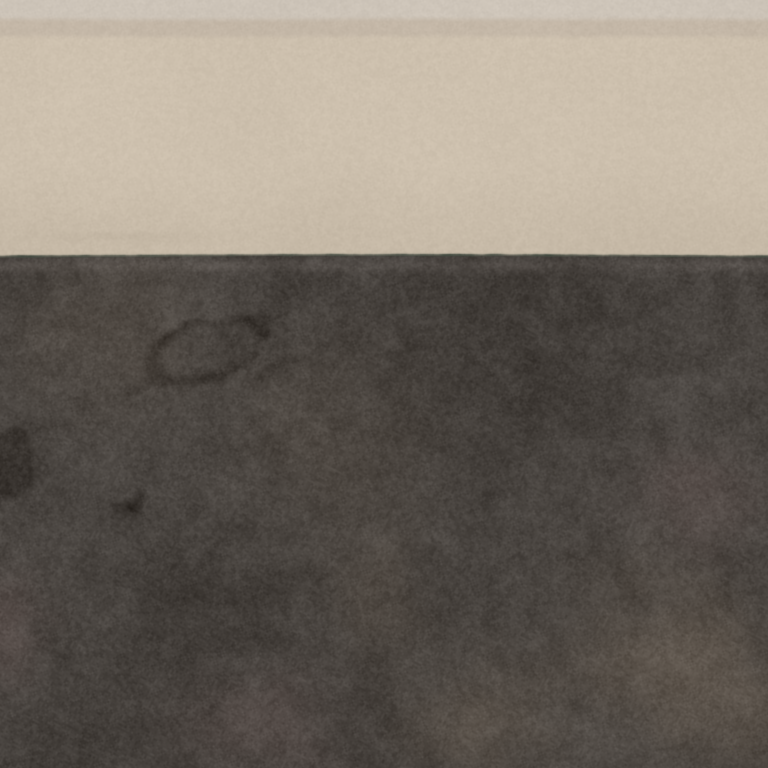
This texture is drawn by a WebGL 2 fragment shader. Its source:

```glsl
#version 300 es
precision highp float;
// Pale paper strip above a dark, stained board, divided by a thin greenish edge.
// Smooth steps lay out the bands, gaussian spots place the stains and patches,
// and layered value noise supplies mottling and grain.
uniform vec2 u_resolution;
out vec4 fragColor;

const float EDGE_Y = 0.667;
const float STRIP_LOW = 0.952;
const float STRIP_HIGH = 0.975;
const vec3 CREAM = vec3(0.804, 0.754, 0.682);
const vec3 STRIP = vec3(0.768, 0.718, 0.655);
const vec3 TOP_PAPER = vec3(0.803, 0.768, 0.722);
const vec3 BOARD = vec3(0.283, 0.264, 0.247);
const vec3 EDGE_GREEN = vec3(0.235, 0.275, 0.235);
const vec3 WARM = vec3(0.072, 0.058, 0.042);
const vec3 ROSE = vec3(0.052, 0.034, 0.036);
const float PAPER_GRAIN = 0.034;
const float BOARD_GRAIN = 0.075;

float hash(vec2 p) {
  vec3 q = fract(p.xyx * vec3(0.1031, 0.1030, 0.0973));
  q += dot(q, q.yzx + 33.33);
  return fract((q.x + q.y) * q.z);
}

float noise(vec2 p) {
  vec2 i = floor(p), f = fract(p);
  f = f * f * (3.0 - 2.0 * f);
  return mix(mix(hash(i), hash(i + vec2(1, 0)), f.x),
             mix(hash(i + vec2(0, 1)), hash(i + vec2(1, 1)), f.x), f.y);
}

// Fractal noise centred on zero
float fbm(vec2 p) {
  float sum = 0.0, amp = 0.5;
  for (int i = 0; i < 5; i++) {
    sum += amp * (noise(p) - 0.5);
    p = mat2(0.8, 0.6, -0.6, 0.8) * p * 2.03 + 17.3;
    amp *= 0.55;
  }
  return sum;
}

vec2 rotate(vec2 p, float a) {
  return mat2(cos(a), -sin(a), sin(a), cos(a)) * p;
}

// Soft elliptical spot
float spot(vec2 p, vec2 center, vec2 radius) {
  vec2 d = (p - center) / radius;
  return exp(-dot(d, d));
}

// Soft stroke between two points
float stroke(vec2 p, vec2 a, vec2 b, float width) {
  vec2 ab = b - a;
  float t = clamp(dot(p - a, ab) / dot(ab, ab), 0.0, 1.0);
  float d = length(p - a - ab * t) / width;
  return exp(-d * d);
}

vec3 paper(vec2 p, float grain) {
  float y = p.y + 0.003 * fbm(vec2(p.x * 6.0, 3.0));
  vec3 c = CREAM - 0.026 * smoothstep(0.80, EDGE_Y, y);
  c = mix(c, STRIP, smoothstep(STRIP_LOW - 0.004, STRIP_LOW + 0.005, y));
  c = mix(c, TOP_PAPER, smoothstep(STRIP_HIGH - 0.005, STRIP_HIGH + 0.005, y));
  c -= 0.018 * spot(p, vec2(0.17, 0.692), vec2(0.12, 0.007));
  return c + 0.020 * fbm(p * 7.0) + PAPER_GRAIN * grain;
}

// Dark marks: broken oval ring, its tails, side blob and small crescent
float stains(vec2 p) {
  vec2 w = p + 0.020 * vec2(fbm(p * 24.0), fbm(p * 24.0 + 40.0));
  vec2 q = rotate(w - vec2(0.273, 0.544), 0.33);
  float ring = (length(q / vec2(0.077, 0.035)) - 1.0) * 0.035;
  float broken = clamp(0.9 + 1.6 * fbm(p * 28.0) - 4.0 * q.x, 0.2, 1.4);
  float m = 0.062 * exp(-pow(ring / 0.006, 2.0)) * broken;
  m += 0.012 * smoothstep(0.006, -0.006, ring);
  m += 0.040 * stroke(w, vec2(0.170, 0.487), vec2(0.195, 0.505), 0.007);
  m += 0.040 * stroke(w, vec2(0.325, 0.585), vec2(0.347, 0.562), 0.007);
  m += 0.028 * stroke(w, vec2(0.345, 0.512), vec2(0.385, 0.542), 0.008);
  float blob = length((w - vec2(0.014, 0.397)) / vec2(0.035, 0.046));
  m += 0.060 * smoothstep(1.15, 0.85, blob);
  m += 0.065 * stroke(p, vec2(0.153, 0.338), vec2(0.174, 0.338), 0.009);
  m += 0.060 * stroke(p, vec2(0.174, 0.340), vec2(0.184, 0.356), 0.008);
  return m;
}

vec3 board(vec2 p, float grain) {
  vec2 w = p + 0.10 * vec2(fbm(p * 11.0), fbm(p * 11.0 + 31.0));
  vec3 c = BOARD + 0.050 * fbm(p * 8.0) + 0.075 * fbm(p * 36.0);
  // Faded patches
  c += WARM * (spot(w, vec2(0.87, 0.14), vec2(0.13, 0.10))
     + 0.8 * spot(w, vec2(0.63, 0.07), vec2(0.09, 0.07))
     + 0.6 * spot(w, vec2(0.98, 0.05), vec2(0.08, 0.09))
     + 0.5 * spot(w, vec2(0.49, 0.22), vec2(0.06, 0.08))
     + 0.45 * spot(w, vec2(0.13, 0.57), vec2(0.13, 0.11))
     + 0.4 * spot(w, vec2(0.42, 0.43), vec2(0.12, 0.14)));
  c += ROSE * (0.9 * spot(w, vec2(0.89, 0.35), vec2(0.08, 0.07))
     + spot(w, vec2(0.015, 0.19), vec2(0.045, 0.07))
     + 0.8 * spot(w, vec2(0.33, 0.05), vec2(0.10, 0.07)));
  // Shaded patches
  c -= 0.030 * spot(w, vec2(0.62, 0.54), vec2(0.15, 0.13));
  c -= 0.022 * spot(w, vec2(0.29, 0.22), vec2(0.14, 0.10));
  c -= 0.022 * spot(w, vec2(0.10, 0.06), vec2(0.10, 0.08));
  // Worn rim under the edge
  float rim = exp(-pow((p.y - EDGE_Y + 0.013) / 0.008, 2.0));
  c += rim * vec3(1.0, 0.95, 0.95) * (0.050 + 0.09 * fbm(p * vec2(25.0, 60.0)));
  return c - stains(p) + BOARD_GRAIN * grain;
}

void main() {
  vec2 p = gl_FragCoord.xy / u_resolution;
  float coarse = noise(rotate(p, 0.5) * 190.0) - 0.5;
  float fine = noise(rotate(p, 1.1) * 370.0 + 9.0) - 0.5;
  float grain = 0.5 * coarse + 0.65 * fine;
  float edge = EDGE_Y + 0.002 * sin(3.14159 * p.x) - 0.001 + 0.001 * fbm(p.xx * 40.0);
  float aa = max(0.0022, 0.8 / u_resolution.y);
  vec3 c = mix(board(p, grain), paper(p, grain), smoothstep(-aa, aa, p.y - edge));
  // Thin uneven tinted line along the edge
  float line = exp(-pow((p.y - edge) / 0.0019, 2.0));
  c = mix(c, EDGE_GREEN, line * clamp(0.62 + 1.1 * fbm(p.xx * 24.0), 0.2, 0.9));
  fragColor = vec4(clamp(c, 0.0, 1.0), 1.0);
}
```
